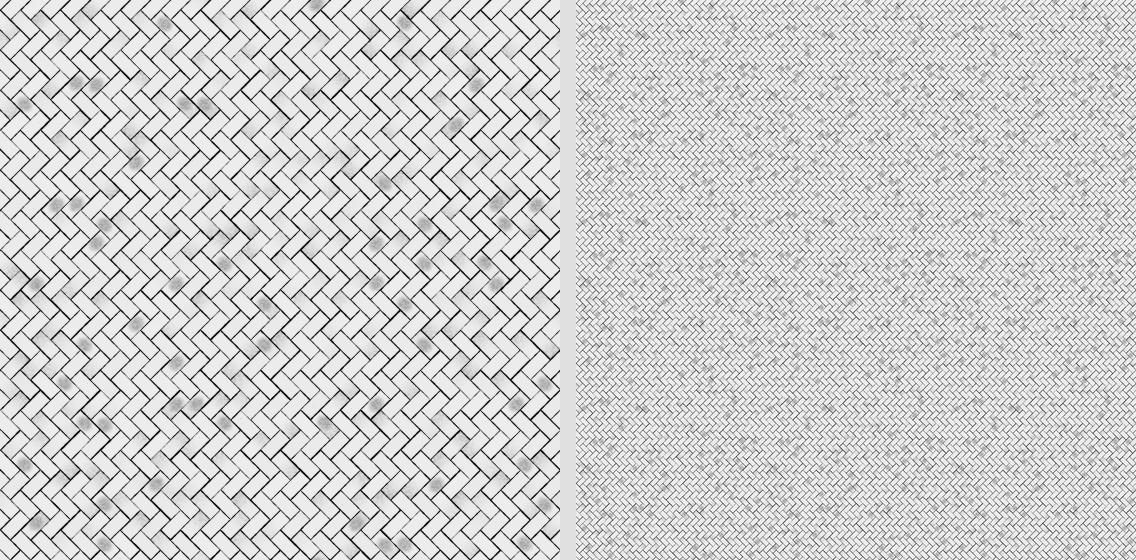
Left, the tile; right, the same tile 3 across and 3 down.
This texture is drawn by a Shadertoy shader. Its source:

```glsl
// Diagonal herringbone of pale 2:1 bricks with thin dark joints, some bricks stained.
// Each brick is a rotated box distance on a wrapping lattice; the nearest one wins.
// Sine hashes keyed on the wrapped brick index vary placement, tint and stains.

const vec2  REPEATS      = vec2(28.0, 14.0);   // lattice cells across and down
const vec2  PHASE        = vec2(0.775, 0.875); // first brick centre, in cells
const float JOINT        = 0.036;  // half joint width, in brick widths
const float JITTER       = 0.026;  // random shift of a brick, in brick widths
const float ROUGHNESS    = 0.026;  // wobble of brick edges
const float STAIN_SHARE  = 0.085;  // share of strongly stained bricks
const float TINT_SHARE   = 0.40;   // share of faintly shaded bricks
const float GRAIN_CELLS  = 384.0;  // grain cells across the canvas
const float ROUGH_CELLS  = 180.0;  // edge wobble cells across the canvas
const vec3  BRICK_COLOR  = vec3(0.922, 0.924, 0.922);
const vec3  STAIN_COLOR  = vec3(0.62);
const vec3  JOINT_COLOR  = vec3(0.05);

float hash(vec2 p) {
    return fract(sin(dot(p, vec2(127.1, 311.7))) * 43758.5453);
}

// Value noise that wraps after the given number of cells
float wrapNoise(vec2 uv, float cells) {
    vec2 p = uv * cells;
    vec2 i = floor(p);
    vec2 f = fract(p);
    f = f * f * (3.0 - 2.0 * f);
    vec2 a = mod(i, cells);
    vec2 b = mod(i + 1.0, cells);
    return mix(mix(hash(a), hash(vec2(b.x, a.y)), f.x),
               mix(hash(vec2(a.x, b.y)), hash(b), f.x), f.y);
}

float boxDistance(vec2 p, vec2 halfSize) {
    vec2 q = abs(p) - halfSize;
    return length(max(q, 0.0)) + min(max(q.x, q.y), 0.0);
}

// Nearest brick: signed distance, local position and wrapped key
float nearestBrick(vec2 uv, out vec2 local, out vec2 key, out float slope) {
    float best = 1e3;
    for (int o = 0; o < 2; o++) {
        float lean = o == 0 ? 1.0 : -1.0;      // rising or falling bricks
        vec2 q = uv * REPEATS - PHASE - 0.5 * float(o);
        vec2 base = floor(q + 0.5);
        for (int i = -1; i <= 1; i++) {
            vec2 id = base + vec2(float(i), 0.0);
            vec2 d = q - id;
            float t = 2.0 * d.y * lean;
            vec2 p = vec2(t + d.x, t - d.x);   // along and across, in brick widths
            vec2 k = mod(id, REPEATS) + vec2(0.0, 40.0 * float(o));
            vec2 shift = vec2(hash(k + 3.7), hash(k + 9.2)) - 0.5;
            float dist = boxDistance(p - 2.0 * JITTER * shift, vec2(1.0, 0.5) - JOINT);
            if (dist < best) {
                best = dist;
                local = p;
                key = k;
                slope = lean;
            }
        }
    }
    return best;
}

void mainImage(out vec4 fragColor, in vec2 fragCoord) {
    vec2 uv = fragCoord / iResolution.xy;
    float pixel = REPEATS.x * sqrt(2.0) / iResolution.x;

    vec2 local, key;
    float slope;
    float dist = nearestBrick(uv, local, key, slope);
    float grain = wrapNoise(uv, GRAIN_CELLS);
    dist += ROUGHNESS * (wrapNoise(uv, ROUGH_CELLS) - 0.5);

    // Face: slight tone change, worn rim and sparse specks
    vec3 color = BRICK_COLOR + 0.012 * (hash(key + 1.3) - 0.5);
    color -= 0.10 * (1.0 - smoothstep(0.0, 0.11, -dist)) * grain;
    color -= 0.12 * smoothstep(0.93, 1.0, grain) * hash(key + 5.1);

    // Faint grainy shading towards one end of some bricks
    float end = hash(key + 6.4) < 0.5 ? -1.0 : 1.0;
    float tint = step(hash(key + 2.8), TINT_SHARE) * hash(key + 8.6);
    color -= 0.17 * tint * smoothstep(-0.4, 1.0, local.x * end) * (0.35 + 0.9 * grain);

    // Grey oval stain on a few bricks
    vec2 offset = vec2(0.09 * slope, 0.0) + 0.12 * (hash(key + 4.9) - 0.5);
    float oval = length((local - offset) * vec2(1.0, 1.2));
    float stain = step(hash(key + 7.5), STAIN_SHARE) * (1.0 - smoothstep(0.25, 0.78, oval));
    color = mix(color, STAIN_COLOR, stain * (0.5 + 0.5 * grain));

    // Joints
    float face = 1.0 - smoothstep(-0.6 * pixel, 0.6 * pixel, dist);
    fragColor = vec4(mix(JOINT_COLOR, color, face), 1.0);
}
```
